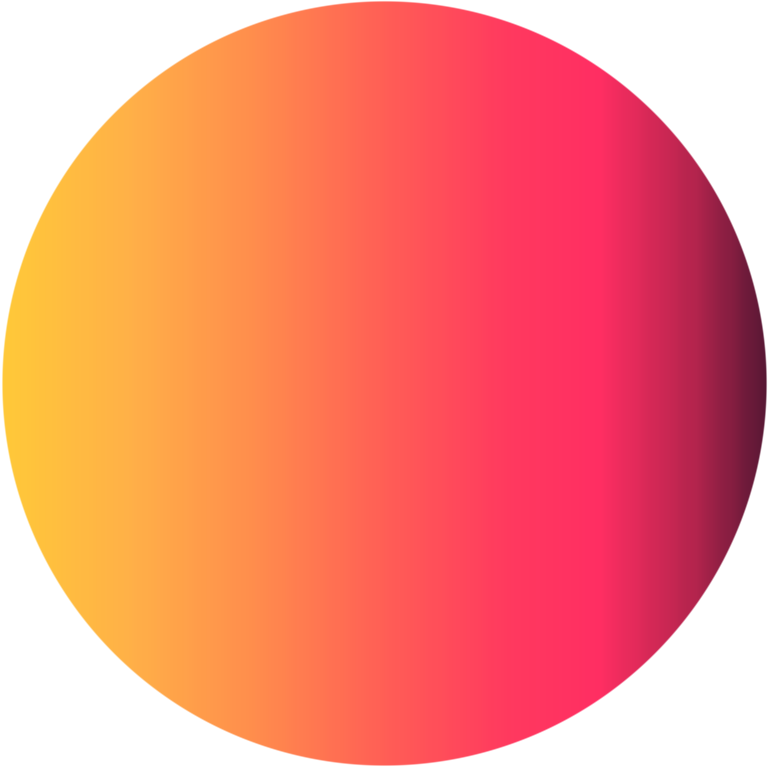
Give the GLSL for this background, as a three.js fragment shader.

```glsl
// A large disc on white, filled with a sunset gradient that runs from
// yellow through orange and pink to dark plum. The disc is a distance
// function; the fill is a chain of colour stops with faint vertical bands.

varying vec2 vUv;

const vec2 DISC_CENTER = vec2(0.5007, 0.5007);
const float DISC_RADIUS = 0.4975;
const float EDGE_SOFTNESS = 0.0014;

const vec3 PAPER = vec3(1.0);
const vec3 YELLOW = vec3(1.0, 0.79, 0.22);
const vec3 AMBER = vec3(1.0, 0.69, 0.28);
const vec3 ORANGE = vec3(1.0, 0.55, 0.30);
const vec3 CORAL = vec3(1.0, 0.37, 0.335);
const vec3 ROSE = vec3(1.0, 0.225, 0.37);
const vec3 PINK = vec3(1.0, 0.18, 0.385);
const vec3 CRIMSON = vec3(0.70, 0.14, 0.30);
const vec3 PLUM = vec3(0.33, 0.09, 0.20);

const float AMBER_AT = 0.17;
const float ORANGE_AT = 0.333;
const float CORAL_AT = 0.50;
const float ROSE_AT = 0.66;
const float PINK_AT = 0.78;
const float CRIMSON_AT = 0.905;

const float BAND_SHIFT = 0.0025; // how far the bands bend the gradient

// Blends towards the next stop between two positions.
vec3 addStop(vec3 color, vec3 next, float from, float to, float x) {
  return mix(color, next, clamp((x - from) / (to - from), 0.0, 1.0));
}

vec3 sunset(float x) {
  vec3 color = addStop(YELLOW, AMBER, 0.0, AMBER_AT, x);
  color = addStop(color, ORANGE, AMBER_AT, ORANGE_AT, x);
  color = addStop(color, CORAL, ORANGE_AT, CORAL_AT, x);
  color = addStop(color, ROSE, CORAL_AT, ROSE_AT, x);
  color = addStop(color, PINK, ROSE_AT, PINK_AT, x);
  color = addStop(color, CRIMSON, PINK_AT, CRIMSON_AT, x);
  return addStop(color, PLUM, CRIMSON_AT, 1.0, x);
}

// Layered sines give soft, uneven vertical bands.
float bands(float x) {
  return 0.6 * sin(x * 150.0) + 0.4 * sin(x * 247.0 + 1.3);
}

void main() {
  // Gradient fill
  vec3 fill = sunset(vUv.x + BAND_SHIFT * bands(vUv.x));

  // Disc with a smooth edge
  float dist = length(vUv - DISC_CENTER) - DISC_RADIUS;
  float mask = 1.0 - smoothstep(-EDGE_SOFTNESS, EDGE_SOFTNESS, dist);

  gl_FragColor = vec4(mix(PAPER, fill, mask), 1.0);
}
```
